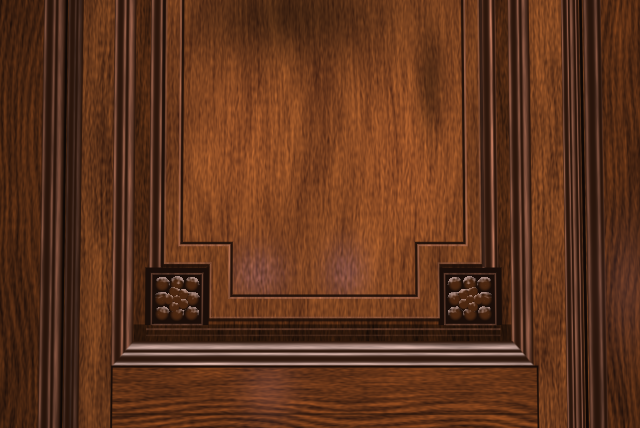
Give the GLSL for this texture, as a WebGL 2 fragment shader.

```glsl
#version 300 es
precision highp float;
// A carved wooden door: stepped centre panel, mouldings, two rosettes and a ledge.
uniform vec2 u_resolution;
out vec4 fragColor;

const vec3 SHADOW = vec3(.10, .05, .03);
const vec3 UMBER = vec3(.23, .115, .06);
const vec3 CHESTNUT = vec3(.42, .215, .09);
const vec3 AMBER = vec3(.62, .345, .16);
const vec3 RUSSET = vec3(.60, .38, .29);
const vec3 SHEEN = vec3(.84, .70, .66);
const vec3 MAUVE = vec3(.56, .36, .38);

vec2 grad(vec2 cell) {
  vec3 h = fract(cell.xyx * vec3(.1031, .1030, .0973));
  h += dot(h, h.yzx + 33.33);
  return fract((h.xx + h.yz) * h.zy) * 2. - 1.;
}

float noise(vec2 p) {
  vec2 i = floor(p), f = p - i, u = f * f * (3. - 2. * f), e = vec2(1, 0);
  float low = mix(dot(grad(i), f), dot(grad(i + e), f - e), u.x);
  float high = mix(dot(grad(i + e.yx), f - e.yx), dot(grad(i + 1.), f - 1.), u.x);
  return mix(low, high, u.y) * 1.4;
}

float fbm(vec2 p) {
  float sum = 0., gain = .6;
  for (int i = 0; i < 4; i++) { sum += gain * noise(p); p = p * 2.03 + 7.1; gain *= .55; }
  return sum;
}

// Smooth masks: below zero, and between a and b
float fill(float d) { float w = .8 * fwidth(d) + 1e-5; return smoothstep(w, -w, d); }
float band(float x, float a, float b) { return fill(a - x) * fill(x - b); }

float glow(vec2 p, float x, float y, float rx, float ry) {
  vec2 q = (p - vec2(x, y)) / vec2(rx, ry);
  return exp(-dot(q, q));
}

// Wood with x across the grain and y along it
vec3 wood(vec2 p, vec3 dark, vec3 light, float rings) {
  float bend = noise(p * vec2(5, 2.2));
  float figure = fbm(vec2(p.x * 16. + bend, p.y * 2.5));
  float fibre = noise(vec2(p.x * 150. + bend * 2., p.y * 9.)) + noise(p * vec2(250, 65));
  float ring = sin(p.x * 330. + bend * 26. + figure * 3.);
  return mix(dark, light, clamp(.5 + .5 * figure + .38 * fibre + rings * ring, -.2, 1.25));
}

// Rounded uneven beads between a and b
vec3 beads(vec3 base, float x, float a, float b, float count, vec3 lit) {
  float t = 6.2832 * count * (x - a) / (b - a);
  float s = .5 + .5 * sin(t - .6 + .9 * sin(t * .6));
  return mix(base, mix(UMBER * .75, lit, s * (.4 + .6 * s)), band(x, a, b));
}

// Distance to an opening with a floor and no top
float opening(vec2 p, float left, float right, float base) {
  return max(max(left - p.x, p.x - right), base - p.y);
}

// Carved flower made of domes in two rings
vec3 rosette(vec2 q) {
  float height = 0., lit = 0.;
  for (int i = 0; i < 13; i++) {
    float k = float(i), outer = step(k, 7.5), angle = k * mix(1.2566, .7854, outer);
    vec2 d = q - vec2(cos(angle), sin(angle)) * mix(.34, .78 - .12 * cos(4. * angle), outer);
    d /= mix(.25, .34, outer);
    float h = 1.3 - dot(d, d) - .3 * outer;
    if (dot(d, d) < 1. && h > height) { height = h; lit = dot(d, vec2(-.25, .85)); }
  }
  if (length(q) < .17) { height = 1.; lit = q.y * 4.; }
  vec3 relief = mix(SHADOW, CHESTNUT * .7, smoothstep(.1, .9, height));
  return mix(relief, SHEEN, smoothstep(.1, .9, lit + .5 * noise(q * 8.)) * step(.01, height) * .75);
}

void main() {
  vec2 p = gl_FragCoord.xy / u_resolution * vec2(1.5, 1);
  // Slight keystone widens the door downwards
  vec2 d = vec2(.703 + (p.x - .703) / (1. + .025 * (.5 - p.y)), p.y);
  float x = d.x, y = d.y;
  vec3 worn = RUSSET * (.88 + .45 * fbm(vec2(x * 90., y * 7.)));

  // Outer planks and upright mouldings
  float inner = step(.1, x) * step(x, 1.41);
  vec3 col = wood(d, UMBER * (.8 + .25 * inner), mix(CHESTNUT, AMBER * .95, inner), .22 - .22 * inner);
  col *= 1. + .15 * step(1.2, x);
  col = beads(col, x, .096, .148, 3., worn * .9);
  col = beads(col, x, .154, .190, 3., worn * .55);
  col = beads(col, x, .264, .316, 3., worn * 1.05);
  col = beads(col, x, 1.195, 1.246, 3., worn);
  col = beads(col, x, 1.322, 1.364, 4., worn);
  col = beads(col, x, 1.374, 1.416, 2., worn * .9);
  col = mix(col, SHADOW * .6, band(x, .147, .153) + band(x, 1.365, 1.372));

  // Recessed well with its inner mouldings
  vec3 well = wood(d, UMBER * .6, CHESTNUT, 0.);
  vec3 sides = beads(well, x, .350, .385, 2., worn);
  sides = beads(sides, x, 1.127, 1.166, 2., worn * 1.3);
  well = mix(well * .55, sides, fill(.242 - y));
  well = mix(well, worn, .5 * (band(y, .229, .233) + .5 * band(y, .215, .218)) * band(x, .345, 1.17));
  col = mix(col, well, fill(opening(d, .316, 1.195, .2)));

  // Corner blocks, mirrored about the panel axis
  vec2 block = vec2(abs(x - .758) - .342, y - .301);
  float rim = max(abs(block.x), abs(block.y)) - .057;
  col = mix(col, SHADOW, fill(rim - .017) * step(.24, y));
  col = mix(col, worn, .6 * band(rim, 0., .004));
  col = mix(col, rosette(block / .054), fill(rim));

  // Stepped frame around the panel
  float frame = min(opening(d, .385, 1.128, .383), opening(d, .492, 1.029, .256));
  col = mix(col, wood(d + 3., UMBER * 1.3, AMBER * .95, 0.), fill(frame));
  col = mix(col, worn, .6 * band(frame, -.004, 0.));
  col = mix(col, SHADOW, .8 * band(frame, 0., .007));

  // Centre panel: smoky patches, warm areas and two mauve reflections
  float panel = min(opening(d, .424, 1.09, .430), opening(d, .541, .977, .307));
  vec3 face = wood(d + 5., UMBER * 1.35, AMBER * .97, 0.);
  face *= 1. + .2 * glow(d, .56, .66, .13, .2) + .25 * glow(d, .96, .62, .14, .22);
  face *= 1. - .45 * glow(d, .68, .97, .22, .1) - .35 * glow(d, 1.01, .8, .03, .12);
  float mirror = glow(d, .605, .36, .065, .06) + glow(d, .81, .365, .05, .065);
  face = mix(face, MAUVE * (.9 + .5 * noise(d * vec2(190, 70))), .5 * mirror);
  col = mix(col, face, fill(panel));
  col = mix(col, SHADOW, .9 * band(panel, -.005, .001));
  col = mix(col, worn * 1.2, .75 * band(panel, .001, .005));

  // Bottom rail with horizontal grain
  vec3 rail = wood(d.yx + 2., UMBER, CHESTNUT * 1.25, .35 * smoothstep(.09, .05, y));
  rail = mix(rail, SHADOW, .5 * band(y, .030, .035));
  rail = mix(rail, MAUVE, .25 * glow(d, .63, .09, .06, .08));
  rail = mix(rail, SHADOW, fill(.141 - y));
  float across = abs(x - .7605) - .4965;
  rail = mix(rail, SHADOW, fill(-.004 - across));
  col = mix(col, rail, fill(across) * fill(y - .146));

  // Mitred ledge catching the light
  float slope = (.203 - y) * .84;
  vec3 ledge = beads(UMBER, y, .145, .203, 3., SHEEN * (.9 + .35 * fbm(d * vec2(7, 110))));
  col = mix(col, ledge, band(x, .316 - slope, 1.198 + slope) * band(y, .145, .203));

  // Side reflection and vignette
  col = mix(col, MAUVE, .25 * glow(p, 1.47, .33, .06, .14));
  vec2 v = (p - vec2(.77, .5)) * vec2(.9, .6);
  fragColor = vec4(col * (1.06 - .4 * dot(v, v)), 1);
}
```
